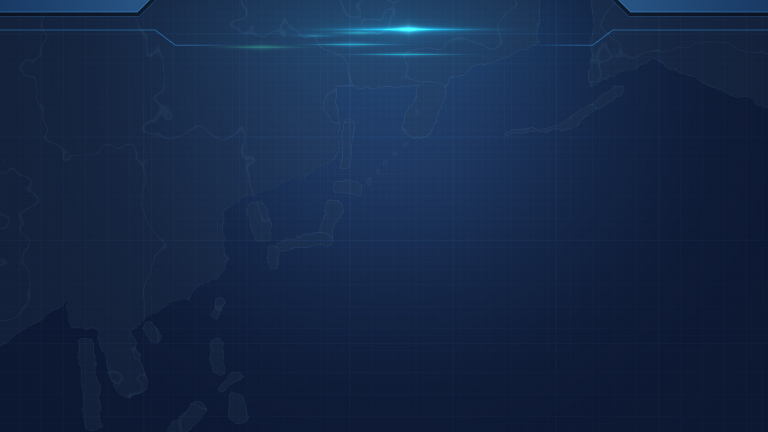
This background is drawn by a Shadertoy shader. Its source:

```glsl
// Navy control-room backdrop: a soft blue glow under a fine grid, faint coastlines
// built from noise-warped distance shapes, chamfered header panels mirrored about
// the centre, and thin cyan light streaks. Units: canvas height = 100, y runs down.

float hash(vec2 p) {
    return fract(sin(dot(p, vec2(127.1, 311.7))) * 43758.5);
}

float noise(vec2 p) {
    vec2 i = floor(p), f = fract(p);
    f = f * f * (3.0 - 2.0 * f);
    return mix(mix(hash(i), hash(i + vec2(1, 0)), f.x),
               mix(hash(i + vec2(0, 1)), hash(i + vec2(1, 1)), f.x), f.y);
}

float fbm(vec2 p) {
    float sum = 0.0, amp = 0.5;
    for (int i = 0; i < 4; i++) {
        sum += amp * noise(p);
        p = p * 2.1 + 7.3;
        amp *= 0.5;
    }
    return sum;
}

float capsule(vec2 p, vec2 a, vec2 b, float r) {
    vec2 pa = p - a, ba = b - a;
    return length(pa - ba * clamp(dot(pa, ba) / dot(ba, ba), 0.0, 1.0)) - r;
}

float fill(float d) {
    float px = 100.0 / iResolution.y;
    return 1.0 - smoothstep(-0.6 * px, 0.6 * px, d);
}

float stroke(float d, float halfWidth) {
    return fill(abs(d) - halfWidth);
}

// Signed distance to the land
float land(vec2 p) {
    p += 2.6 * (vec2(fbm(p * 0.3), fbm(p * 0.3 + 40.0)) - 0.47);
    // Mainland, northern shelf and eastern headland
    float coast = 78.0 - 26.0 * smoothstep(35.0, 50.0, p.y) - 21.0 * smoothstep(61.0, 78.0, p.y);
    float south = max(80.0 - 0.65 * p.x, 76.0 * smoothstep(8.0, 17.0, p.x));
    float d = max(p.x - coast, p.y - south);
    d = min(d, max(p.y - 20.0 + 0.36 * max(p.x - 98.0, 0.0), p.x - 125.0));
    d = min(d, max(p.y - 14.0 - 0.4 * abs(p.x - 151.0), 137.0 - p.x));
    // Peninsulas
    d = min(d, capsule(p, vec2(101, 18), vec2(97, 29), 3.3));
    d = min(d, capsule(p, vec2(59.5, 49), vec2(61, 54), 2.2));
    d = min(d, capsule(p, vec2(27, 78), vec2(30, 88), 4.0));
    d = min(d, capsule(p, vec2(20, 80), vec2(22, 98), 1.8));
    d = min(d, capsule(p, vec2(117, 30.5), vec2(130, 30), 0.4));
    d = min(d, capsule(p, vec2(130, 30), vec2(143, 21), 1.1));
    // Islands
    d = min(d, capsule(p, vec2(80.3, 29), vec2(80, 38), 1.2));
    d = min(d, capsule(p, vec2(78.5, 43.5), vec2(82, 43.5), 1.5));
    d = min(d, capsule(p, vec2(77.5, 48), vec2(75.5, 55), 1.6));
    d = min(d, capsule(p, vec2(75.5, 55), vec2(65.5, 57), 1.2));
    d = min(d, capsule(p, vec2(63.5, 58), vec2(63.5, 61), 1.1));
    d = min(d, capsule(p, vec2(51.5, 70), vec2(50, 73), 0.9));
    d = min(d, capsule(p, vec2(50, 80), vec2(50.5, 86), 1.5));
    d = min(d, capsule(p, vec2(52, 90), vec2(55, 87), 0.9));
    d = min(d, capsule(p, vec2(54.5, 93), vec2(55, 96), 1.9));
    d = min(d, capsule(p, vec2(35, 76), vec2(36, 78), 1.3));
    d = min(d, capsule(p, vec2(41, 100), vec2(46, 95), 2.0));
    for (int i = 0; i < 6; i++)
        d = min(d, length(p - mix(vec2(85, 42), vec2(96, 32), float(i) / 5.0)) - 0.4);
    return d;
}

// Cross lines repeated at one spacing, passing through the anchor
float grid(vec2 p, float spacing, float halfWidth) {
    vec2 q = (fract((p - vec2(81.0, 55.6)) / spacing + 0.5) - 0.5) * spacing;
    return max(stroke(q.x, halfWidth), stroke(q.y, halfWidth));
}

float flare(vec2 p, vec2 centre, float len, float thick) {
    vec2 q = abs(p - centre) / vec2(len, thick);
    return exp(-q.x * q.x - q.y * (1.0 + q.x));
}

void mainImage(out vec4 fragColor, in vec2 fragCoord) {
    vec2 p = 100.0 * vec2(fragCoord.x, iResolution.y - fragCoord.y) / iResolution.y;
    float halfW = 50.0 * iResolution.x / iResolution.y;
    float side = halfW - abs(p.x - halfW);

    // Background glow
    vec2 g = (p - vec2(90, 24)) / vec2(52, 46);
    float glow = exp(-dot(g, g));
    vec3 col = mix(vec3(0.048, 0.092, 0.195), vec3(0.125, 0.235, 0.405), glow);
    g = (p - vec2(86, 6)) / vec2(42, 14);
    col += vec3(0.01, 0.065, 0.075) * exp(-dot(g, g));

    // Land tint, coastline and inland borders
    float d = land(p), inside = fill(d);
    col = mix(col, vec3(0.17, 0.25, 0.33), 0.2 * inside);
    float border = stroke((fbm(p * 0.045 + 3.0) - 0.47) * 22.0, 0.1);
    col += vec3(0.04, 0.055, 0.06) * (0.8 * stroke(d, 0.1) + 0.7 * border * inside);

    // Three grid scales
    float lines = 0.35 * grid(p, 1.7, 0.04) + 0.4 * grid(p, 5.1, 0.06) + 0.7 * grid(p, 23.9, 0.08);
    col += vec3(0.022, 0.05, 0.08) * lines * (0.5 + 0.7 * glow);

    // Header panels with a double chamfered rim
    float panel = max(p.y - 2.8, 0.707 * (side + p.y - 34.6));
    vec3 panelBlue = mix(vec3(0.10, 0.24, 0.42), vec3(0.17, 0.36, 0.56), side / 35.0);
    col *= 1.0 - 0.4 * fill(panel - 1.0);
    col = mix(col, panelBlue, 0.9 * fill(panel));
    col += vec3(0.08, 0.22, 0.32) * (stroke(panel, 0.1) + 0.6 * stroke(panel - 1.0, 0.08));

    // Stepped line below the panels
    float bend = clamp(0.75 * (side - 35.9), 0.0, 3.5);
    float slope = bend > 0.0 && bend < 3.5 ? 0.8 : 1.0;
    float rail = stroke((p.y - 6.95 - bend) * slope, 0.1) * (1.0 - smoothstep(41.0, 58.0, side));
    col += vec3(0.06, 0.24, 0.36) * rail;

    // Light streaks
    col += vec3(0.0, 0.55, 0.62) * flare(p, vec2(94.5, 6.8), 13.0, 0.45);
    col += vec3(0.25, 0.6, 0.55) * flare(p, vec2(94.5, 6.8), 3.5, 0.55);
    col += vec3(0.0, 0.14, 0.16) * flare(p, vec2(92, 7), 18.0, 2.2);
    col += vec3(0.02, 0.35, 0.36) * flare(p, vec2(81.5, 10.3), 8.0, 0.35);
    col += vec3(0.08, 0.3, 0.16) * flare(p, vec2(60.5, 10.9), 8.0, 0.35);
    col += vec3(0.02, 0.36, 0.36) * flare(p, vec2(94, 12.6), 10.0, 0.3);
    col += vec3(0.04, 0.3, 0.24) * flare(p, vec2(83, 7.6), 5.0, 0.3);
    col += vec3(0.02, 0.22, 0.22) * flare(p, vec2(73, 8.3), 5.0, 0.25);
    fragColor = vec4(col, 1.0);
}
```
